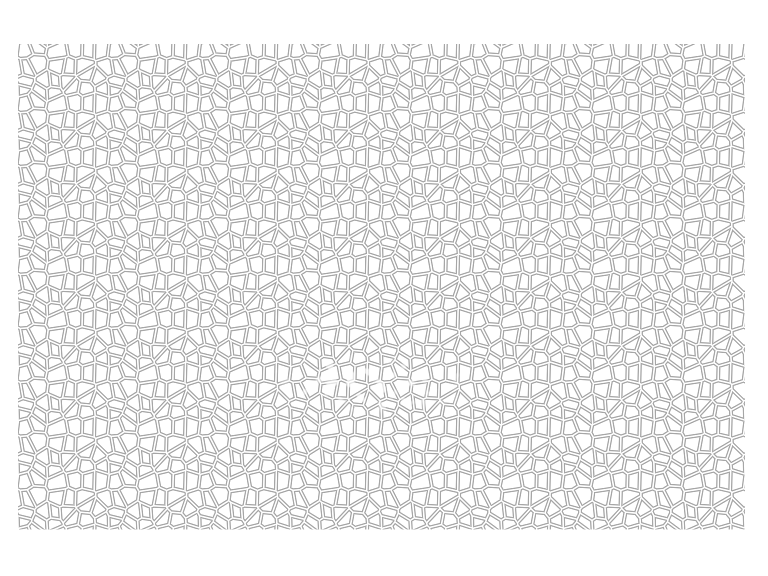
This pattern is drawn by a WebGL 1 fragment shader. Its source:

```glsl
precision highp float;

uniform vec2 u_resolution;

const vec2 PANEL_MIN = vec2(0.0313, 0.0808);
const vec2 PANEL_MAX = vec2(1.2934, 0.9236);
const vec2 REPEATS = vec2(8.0, 9.0);
const vec2 STONES_PER_TILE = vec2(6.0, 4.0);
const float JITTER = 0.86;
const float INSET = 0.0024;
const float LINE_WIDTH = 0.00146;
const vec3 PAPER = vec3(1.0);
const vec3 INK = vec3(0.48);

vec2 hash2(vec2 p) {
  vec2 q = vec2(dot(p, vec2(127.1, 311.7)), dot(p, vec2(269.5, 183.3)));
  return fract(sin(q) * 43758.5);
}

float cornerRamp(vec2 corner, vec2 offset) {
  return dot(hash2(corner) * 2.0 - 1.0, offset);
}

float gradientNoise(vec2 p) {
  vec2 i = floor(p);
  vec2 f = fract(p);
  vec2 u = f * f * (3.0 - 2.0 * f);
  vec2 e = vec2(1.0, 0.0);
  float low = mix(cornerRamp(i, f), cornerRamp(i + e.xy, f - e.xy), u.x);
  float high = mix(cornerRamp(i + e.yx, f - e.yx), cornerRamp(i + e.xx, f - e.xx), u.x);
  return mix(low, high, u.y);
}

// Stone centre, wrapped so that every tile is identical
vec2 stoneCentre(vec2 cell, vec2 period, vec2 size, float jitter) {
  vec2 wrapped = floor(mod(cell + 0.5, period));
  return (cell + 0.5 + jitter * (hash2(wrapped + 3.0) - 0.5)) * size;
}

// Distance from p to the nearest border between stones
float borderDistance(vec2 p, vec2 period, vec2 size, float jitter) {
  vec2 home = floor(p / size);
  vec2 nearestCell = home;
  vec2 toNearest = vec2(0.0);
  float best = 1e3;
  for (int y = -1; y <= 1; y++) {
    for (int x = -1; x <= 1; x++) {
      vec2 cell = home + vec2(float(x), float(y));
      vec2 r = stoneCentre(cell, period, size, jitter) - p;
      float d = dot(r, r);
      if (d < best) {
        best = d;
        toNearest = r;
        nearestCell = cell;
      }
    }
  }
  float border = 1e3;
  for (int y = -2; y <= 2; y++) {
    for (int x = -2; x <= 2; x++) {
      if (x != 0 || y != 0) {
        vec2 cell = nearestCell + vec2(float(x), float(y));
        vec2 r = stoneCentre(cell, period, size, jitter) - p;
        vec2 across = r - toNearest;
        border = min(border, dot(0.5 * (toNearest + r), across) / max(length(across), 1e-5));
      }
    }
  }
  return border;
}

// Share of a pixel covered by a line of the given width
float lineCoverage(float d, float width, float pixel) {
  float overlap = 0.5 * (width + pixel) - abs(d);
  return clamp(overlap, 0.0, min(width, pixel)) / pixel;
}

float rectangleMask(vec2 p, vec2 low, vec2 high, float pixel) {
  vec2 inside = clamp(min(p - low, high - p) / pixel + 0.5, 0.0, 1.0);
  return inside.x * inside.y;
}

// Small patch where the ink has broken up
float wornPatch(vec2 p, vec2 centre, vec2 radius) {
  float patchMask = 1.0 - smoothstep(0.5, 1.0, length((p - centre) / radius));
  return patchMask * smoothstep(0.08, 0.3, gradientNoise(p * 55.0));
}

void main() {
  vec2 p = gl_FragCoord.xy / u_resolution.y;
  float pixel = 1.0 / u_resolution.y;
  vec2 stoneSize = (PANEL_MAX - PANEL_MIN) / (REPEATS * STONES_PER_TILE);

  // Each stone has its own inset outline, leaving a pale joint between
  float border = borderDistance(p - PANEL_MIN, STONES_PER_TILE, stoneSize, JITTER);
  float ink = lineCoverage(border - INSET, LINE_WIDTH, pixel * 1.25);

  ink *= 1.0 - 0.7 * wornPatch(p, vec2(0.65, 0.335), vec2(0.2, 0.06));
  ink *= rectangleMask(p, PANEL_MIN, PANEL_MAX, pixel);
  gl_FragColor = vec4(mix(PAPER, INK, ink), 1.0);
}
```
